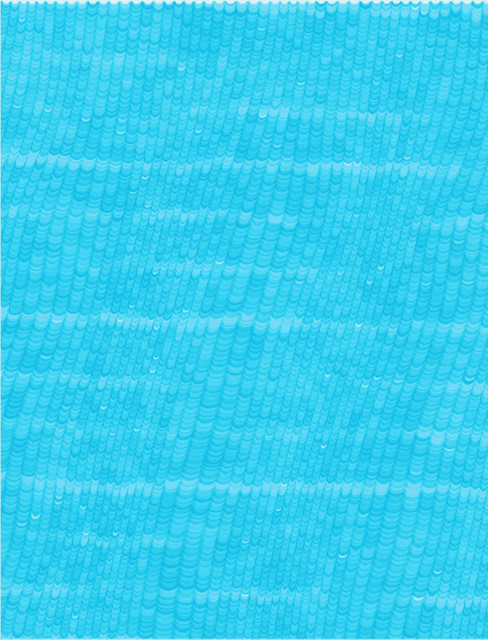
Write a Shadertoy shader that draws this texture.

```glsl
// Leaning columns of overlapping cyan ink scales, crossed by pale bands
const float COLUMNS = 47.0;
const float ROWS = 122.0;
const float BANDS = 12.0;
const vec3 DEEP = vec3(0.08, 0.745, 0.905);
const vec3 MID = vec3(0.17, 0.80, 0.93);
const vec3 LIGHT = vec3(0.27, 0.835, 0.955);
const vec3 PALE = vec3(0.46, 0.855, 0.96);
const vec3 PAPER = vec3(0.86, 0.95, 0.96);

float hash(vec2 p) {
    vec3 q = fract(vec3(p.xyx) * 0.1031);
    q += dot(q, q.yzx + 33.33);
    return fract((q.x + q.y) * q.z);
}

float noise(vec2 p) {
    vec2 i = floor(p), f = fract(p);
    f = f * f * (3.0 - 2.0 * f);
    float low = mix(hash(i), hash(i + vec2(1, 0)), f.x);
    float high = mix(hash(i + vec2(0, 1)), hash(i + vec2(1, 1)), f.x);
    return mix(low, high, f.y);
}

// Ink ramp from deep (0) to pale (1)
vec3 inkColor(float tone) {
    vec3 c = mix(DEEP, MID, smoothstep(0.0, 0.35, tone));
    c = mix(c, LIGHT, smoothstep(0.35, 0.62, tone));
    return mix(c, PALE, smoothstep(0.6, 1.0, tone));
}

// Column coordinate: sheared, with wide and narrow stretches lower down
float columnCoord(vec2 p) {
    float s = p.x + 0.30 * smoothstep(-0.1, 1.15, p.y);
    float stretch = 1.1 * smoothstep(0.0, 0.4, p.y);
    float wobble = 0.9 * (noise(vec2(s * 9.0, p.y * 6.0)) - 0.5);
    return COLUMNS * s - stretch * sin(15.0 * (s - 0.23)) + wobble;
}

// Row coordinate, counted downwards with a gentle sag
float rowCoord(vec2 p) {
    float sag = 1.6 * (noise(p * vec2(4.0, 5.0)) - 0.5);
    return ROWS * (p.y - 0.02 * p.x) + sag;
}

// Pale band that a row of scales belongs to; every third one is strong
float paleBand(float row, float x) {
    float b = (row + 0.5) / ROWS * BANDS + 0.5;
    float id = floor(b);
    float centre = 0.35 + 0.3 * hash(vec2(id, 7.0));
    float rowsAway = abs(fract(b) - centre) * ROWS / BANDS;
    float strong = 1.0 - step(0.5, mod(id, 3.0));
    float broken = smoothstep(0.2, 0.6, noise(vec2(x * 4.0, id * 5.3)));
    float strength = mix(0.36 * broken, 0.3 + 0.25 * broken, strong);
    return strength * (1.0 - smoothstep(0.5, 1.3, rowsAway));
}

// Flat tone of one scale: own ink, streak along the column, band
float scaleTone(vec2 id, float x) {
    float own = 0.36 * (hash(id) - 0.5);
    float streak = 0.26 * (noise(id * vec2(0.8, 0.13)) - 0.5);
    return 0.57 + own + streak + paleBand(id.y, x);
}

// One column at offset f from its axis; returns tone, bare gap, coverage
vec3 scaleColumn(float column, float f, float v, float x, vec2 aa) {
    float uneven = 0.7 * noise(vec2(column * 1.7, v * 0.7));
    float drift = 1.6 * noise(vec2(column * 2.3, v * 0.07));
    float q = v + 2.7 * f * f + uneven + drift - 1.1;
    float row = floor(q), p = q - row;
    vec2 id = vec2(column, row);
    float enter = smoothstep(0.0, aa.y, p);
    float tone = mix(scaleTone(id - vec2(0, 1), x), scaleTone(id, x), enter);

    // Dark crescent on the lower rim, ink pooled along the column sides
    float rim = smoothstep(0.25, 0.85, p) * (1.0 - smoothstep(1.0 - aa.y, 1.0, p));
    tone -= rim * mix(0.14, 0.48, hash(id + 41.0));
    tone -= 0.20 * smoothstep(0.25, 0.5, abs(f));

    // Rare sliver of bare paper under the scale above
    float bare = smoothstep(0.98, 0.997, hash(id + 83.0) + 0.012 * paleBand(row, x));
    float sliver = enter * (1.0 - smoothstep(0.25, 0.55, p));
    bare *= sliver * (1.0 - smoothstep(0.25, 0.45, abs(f)));

    float halfWidth = 0.60 - 0.13 * p;
    float cover = 1.0 - smoothstep(halfWidth - aa.x, halfWidth + aa.x, abs(f));
    return vec3(tone, bare, cover);
}

void mainImage(out vec4 fragColor, in vec2 fragCoord) {
    vec2 p = fragCoord / iResolution.xy;
    p.y = 1.0 - p.y;
    float u = columnCoord(p), v = rowCoord(p);
    vec2 aa = clamp(vec2(COLUMNS, ROWS) / iResolution.xy, 0.03, 0.3);

    // Lay translucent neighbouring columns over each other
    float tone = 0.2, bare = 0.0, covered = 0.0;
    for (int i = -1; i <= 1; i++) {
        float column = floor(u) + float(i);
        vec3 s = scaleColumn(column, u - column - 0.5, v, p.x, aa);
        tone = mix(tone, s.x - 0.22 * covered, s.z);
        bare = mix(bare, s.y, s.z);
        covered = max(covered, s.z);
    }

    // Uneven ink and paper grain
    tone += 0.14 * (noise(p * vec2(5.0, 7.0) + 11.0) - 0.5);
    tone += 0.10 * (noise(p * vec2(190.0, 250.0)) - 0.5);
    vec3 color = mix(inkColor(tone), PAPER, 0.65 * bare);

    // Scalloped top margin and thin bare edges
    float f = fract(u) - 0.5;
    float top = 0.002 + 0.004 * (1.0 - smoothstep(0.15, 0.45, abs(f)));
    float margin = 1.0 - smoothstep(top - 0.002, top + 0.002, p.y);
    float side = 1.0 - smoothstep(0.001, 0.003, min(p.x, 1.0 - p.y));
    color = mix(color, PAPER, max(margin, 0.6 * side));
    fragColor = vec4(color, 1.0);
}
```
